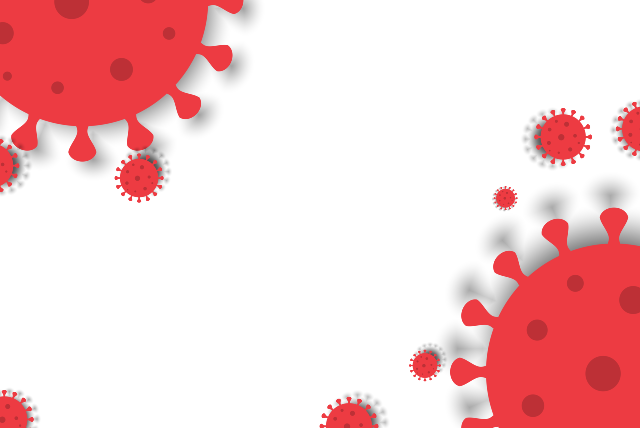
Give the GLSL for this background, as a Shadertoy shader.

```glsl
// Red spiked virus cells, large and small, casting soft shadows on a white ground.

const float TAU = 6.28319;
const float SPIKES = 16.0;
const vec3 WHITE = vec3(1.0);
const vec3 CELL_RED = vec3(0.93, 0.23, 0.26);
const vec3 SPOT_RED = vec3(0.74, 0.19, 0.21);
const float SHADOW_STRENGTH = 0.65;

// Cells: centre and body radius, in canvas heights
const int CELLS = 10;
const vec3 CELL[CELLS] = vec3[](
    vec3(0.193, 1.000, 0.295), vec3(1.439, 0.131, 0.300),
    vec3(0.326, 0.584, 0.045), vec3(1.320, 0.680, 0.053),
    vec3(1.511, 0.699, 0.053), vec3(1.185, 0.537, 0.022),
    vec3(0.996, 0.146, 0.029), vec3(0.818, 0.004, 0.054),
    vec3(0.010, 0.020, 0.054), vec3(-0.021, 0.613, 0.052));

// Shadows: offset and blur of each cell, in canvas heights
const vec3 SHADOW[CELLS] = vec3[](
    vec3(0.025, -0.020, 0.036), vec3(-0.008, 0.054, 0.042),
    vec3(0.015, 0.015, 0.008), vec3(-0.025, -0.005, 0.011),
    vec3(-0.010, -0.003, 0.009), vec3(-0.003, -0.002, 0.003),
    vec3(0.012, 0.014, 0.007), vec3(0.020, 0.009, 0.011),
    vec3(0.012, 0.001, 0.008), vec3(0.025, 0.000, 0.010));

// Spots: centre and radius, in body radii
const int SPOTS = 10;
const vec3 SPOT[SPOTS] = vec3[](
    vec3(-0.085, -0.013, 0.138), vec3(0.523, 0.053, 0.080),
    vec3(0.689, -0.265, 0.050), vec3(0.311, -0.550, 0.091),
    vec3(-0.197, -0.695, 0.050), vec3(-0.596, -0.603, 0.036),
    vec3(-0.633, -0.263, 0.088), vec3(-0.600, 0.326, 0.082),
    vec3(-0.302, 0.690, 0.066), vec3(0.150, 0.560, 0.109));

// One spike along +x: narrow neck, flared head, rounded tip
float spikeDistance(vec2 q) {
    float flare = smoothstep(1.03, 1.22, q.x);
    float halfWidth = mix(0.037, 0.113, flare) + 0.012 * exp(-40.0 * abs(q.x - 1.0));
    float side = abs(q.y) - halfWidth;
    float tip = length(vec2(max(q.x - 1.19, 0.0) * 1.255, q.y)) - 0.113;
    return max(side, tip);
}

// Round body with spikes repeated around it, body radius 1
float cellDistance(vec2 q) {
    float sector = TAU / SPIKES;
    float angle = mod(atan(q.y, q.x) + 0.5 * sector, sector) - 0.5 * sector;
    float radius = length(q);
    vec2 folded = radius * vec2(cos(angle), sin(angle));
    return min(radius - 1.0, spikeDistance(folded));
}

float spotsDistance(vec2 q) {
    float d = 1e3;
    for (int i = 0; i < SPOTS; i++) {
        d = min(d, length(q - SPOT[i].xy) - SPOT[i].z);
    }
    return d;
}

// Coverage of a shape with an edge one pixel wide
float fill(float d, float pixel) {
    return 1.0 - smoothstep(-0.5 * pixel, 0.5 * pixel, d);
}

vec3 drawCell(vec3 color, vec2 p, vec3 cell, vec3 shadow, float pixel) {
    float size = cell.z;
    vec2 q = (p - cell.xy) / size;

    // Blurred shadow beneath
    float depth = cellDistance(q - shadow.xy / size) * size;
    float shade = 1.0 - smoothstep(-2.5 * shadow.z, shadow.z, depth);
    color *= 1.0 - SHADOW_STRENGTH * shade;

    // Body and spots
    color = mix(color, CELL_RED, fill(cellDistance(q) * size, pixel));
    return mix(color, SPOT_RED, fill(spotsDistance(q) * size, pixel));
}

void mainImage(out vec4 fragColor, in vec2 fragCoord) {
    vec2 p = fragCoord / iResolution.xy * vec2(1.5, 1.0);
    float pixel = 1.0 / iResolution.y;

    vec3 color = WHITE;
    for (int i = 0; i < CELLS; i++) {
        color = drawCell(color, p, CELL[i], SHADOW[i], pixel);
    }
    fragColor = vec4(color, 1.0);
}
```
